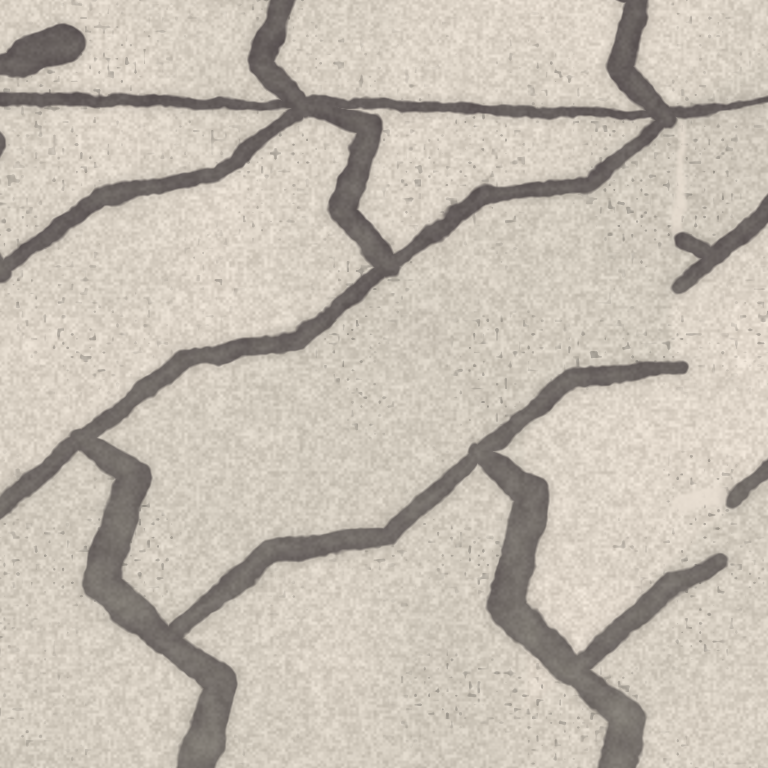
Write a three.js fragment shader that draws this texture.

```glsl
// Worn pale paving stones with bent, dark joints receding toward the top.
#define STONE vec3(0.82, 0.79, 0.74)
#define STONE_LIGHT vec3(0.89, 0.85, 0.80)
#define STONE_SHADE vec3(0.76, 0.72, 0.68)
#define JOINT_DARK vec3(0.35, 0.32, 0.32)
#define JOINT_GREY vec3(0.52, 0.50, 0.47)
#define EDGE 0.0022
#define WOBBLE 0.007
#define GRAIN 0.17

varying vec2 vUv;

float hash(vec2 p) {
  vec3 q = fract(p.xyx * vec3(0.1031, 0.1030, 0.0973));
  q += dot(q, q.yzx + 33.33);
  return fract((q.x + q.y) * q.z);
}

float noise(vec2 p) {
  vec2 i = floor(p), f = fract(p);
  f = f * f * (3.0 - 2.0 * f);
  return mix(mix(hash(i), hash(i + vec2(1, 0)), f.x),
             mix(hash(i + vec2(0, 1)), hash(i + vec2(1, 1)), f.x), f.y);
}

float fbm(vec2 p) {
  float sum = 0.0, amp = 0.5;
  for (int o = 0; o < 4; o++) {
    sum += amp * noise(p);
    p = p * 2.03 + 17.1;
    amp *= 0.5;
  }
  return sum / 0.9375;
}

// Distance to a stroke whose radius runs from ra to rb
float stroke(vec2 p, vec2 a, vec2 b, float ra, float rb) {
  vec2 ab = b - a;
  float t = clamp(dot(p - a, ab) / dot(ab, ab), 0.0, 1.0);
  return length(p - a - ab * t) - mix(ra, rb, t);
}

// Paving lattice (column, row) to canvas, with perspective bending
vec2 lattice(vec2 g) {
  return vec2(0.104 + 0.424 * g.x - 0.021 * g.x * g.x + 0.107 * g.y + 0.0026 * g.y * g.y + 0.0065 * g.x * g.y,
              0.427 + 0.247 * g.x - 0.0195 * g.x * g.x - 0.241 * g.y - 0.0195 * g.y * g.y + 0.0156 * g.x * g.y);
}

float joints(vec2 p) {
  float d = 1.0;
  float rLong = 0.0085 + 0.007 * (1.0 - p.y);
  float rCross = 0.0145 + 0.010 * (1.0 - p.y);
  for (int i = -1; i <= 2; i++) {
    for (int k = -2; k <= 2; k++) {
      vec2 g = vec2(float(i), float(k));
      vec2 node = lattice(g);
      // Long diagonal joint with two bends; the right ends break off
      if (k >= -1 && i <= 1 && i >= k - 1 && i <= k + 1) {
        bool broken = i == 1 && k >= 1;
        vec2 b = lattice(g + vec2(0.35, -0.09));
        vec2 c = lattice(g + vec2(0.67, 0.11));
        if (k == 2) c = mix(b, c, 0.5) + vec2(0.0, 0.03);
        d = min(d, stroke(p, node, b, rLong * 0.85, rLong * 1.1));
        d = min(d, stroke(p, b, c, rLong * 1.1, broken ? rLong * 0.7 : rLong));
        if (!broken) d = min(d, stroke(p, c, lattice(g + vec2(1, 0)), rLong, rLong * 0.85));
      }
      // Zigzag cross joint; some stones run through without one
      if (i >= 0 && i - k != 1 && !(i == 2 && k >= 0)) {
        float slide = k < 0 ? 0.05 : 0.0;
        vec2 b = lattice(g + vec2(0.10 + slide, 0.28));
        vec2 c = lattice(g + vec2(slide - 0.10, 0.63));
        d = min(d, stroke(p, node, b, rCross * 0.7, rCross));
        d = min(d, stroke(p, b, c, rCross, rCross * 1.1));
        d = min(d, stroke(p, c, lattice(g + vec2(0, 1)), rCross * 1.1, rCross * 0.85));
      }
    }
  }
  // Straight joint across the top
  d = min(d, stroke(p, vec2(-0.03, 0.873), vec2(0.40, 0.862), 0.009, 0.006));
  d = min(d, stroke(p, vec2(0.39, 0.868), vec2(0.87, 0.848), 0.007, 0.006));
  d = min(d, stroke(p, vec2(0.87, 0.850), vec2(1.03, 0.872), 0.007, 0.003));
  // Offset joints at the right
  for (int k = 0; k < 2; k++) {
    vec2 a = vec2(0.883, 0.625) + float(k) * vec2(0.07, -0.276);
    d = min(d, stroke(p, a, a + vec2(0.16, 0.135), 0.009, 0.015));
  }
  d = min(d, stroke(p, vec2(0.892, 0.685), vec2(0.925, 0.668), 0.013, 0.010));
  // Dark hollow at the upper left
  d = min(d, stroke(p, vec2(0.03, 0.925), vec2(0.083, 0.945), 0.022, 0.026));
  return min(d, stroke(p, vec2(-0.02, 0.912), vec2(0.04, 0.922), 0.010, 0.020));
}

void main() {
  vec2 p = vUv;
  vec2 warp = vec2(noise(p * 38.0), noise(p * 38.0 + 51.0)) - 0.5;
  warp += 0.4 * (vec2(noise(p * 130.0), noise(p * 130.0 + 9.0)) - 0.5);
  vec2 q = p + warp * WOBBLE;
  float d = joints(q);

  // Broad tone of each band of stones
  float band = 1.0 - p.y + 0.56 * p.x;
  float tone = 0.22 + 0.28 * (1.0 - smoothstep(0.62, 0.66, band));
  tone -= 0.13 * smoothstep(0.62, 0.66, band) * (1.0 - smoothstep(0.92, 0.98, band));
  float s = q.x + 1.0 - q.y;
  float pale = max(max(1.25 - s, s - 1.608) * 0.7, 0.684 - q.x);
  pale = max(pale, min(q.y - 0.522, 0.875 - q.x));
  tone = mix(tone, 0.72, 1.0 - smoothstep(-0.006, 0.006, pale));
  tone += 0.9 * (fbm(p * 7.0) - 0.5);
  vec3 stone = tone > 0.0 ? mix(STONE, STONE_LIGHT, min(tone, 1.0)) : mix(STONE, STONE_SHADE, min(-tone, 1.0));

  // Sand grain, dark flecks and chipped pale edges
  float grain = 0.6 * noise(p * 260.0) + 0.4 * noise(p * 125.0 + 7.0) - 0.5;
  stone += GRAIN * grain;
  float fleck = smoothstep(0.76, 0.95, noise(p * 170.0 + 30.0)) * smoothstep(0.4, 0.75, fbm(p * 11.0 + 4.0));
  stone *= 1.0 - 0.22 * fleck;
  float chip = min(stroke(q, vec2(0.888, 0.84), vec2(0.884, 0.70), 0.002, 0.006),
                   stroke(q, vec2(0.885, 0.345), vec2(0.94, 0.355), 0.011, 0.008));
  stone = mix(stone, STONE_LIGHT + 0.02, 0.8 * (1.0 - smoothstep(-0.003, 0.005, chip)));
  stone *= 1.0 - 0.07 * (1.0 - smoothstep(0.0, 0.014, d));

  // Joint filling: dark rims, dusty greyer bed toward the front
  float dust = 0.5 * (1.0 - p.y) + 0.7 * (fbm(p * 32.0) - 0.3) + 0.2 * smoothstep(0.003, 0.014, -d);
  vec3 joint = mix(JOINT_DARK, JOINT_GREY, clamp(dust, 0.0, 1.0)) + 0.07 * grain;
  gl_FragColor = vec4(mix(joint, stone, smoothstep(-EDGE, EDGE, d)), 1.0);
}
```
